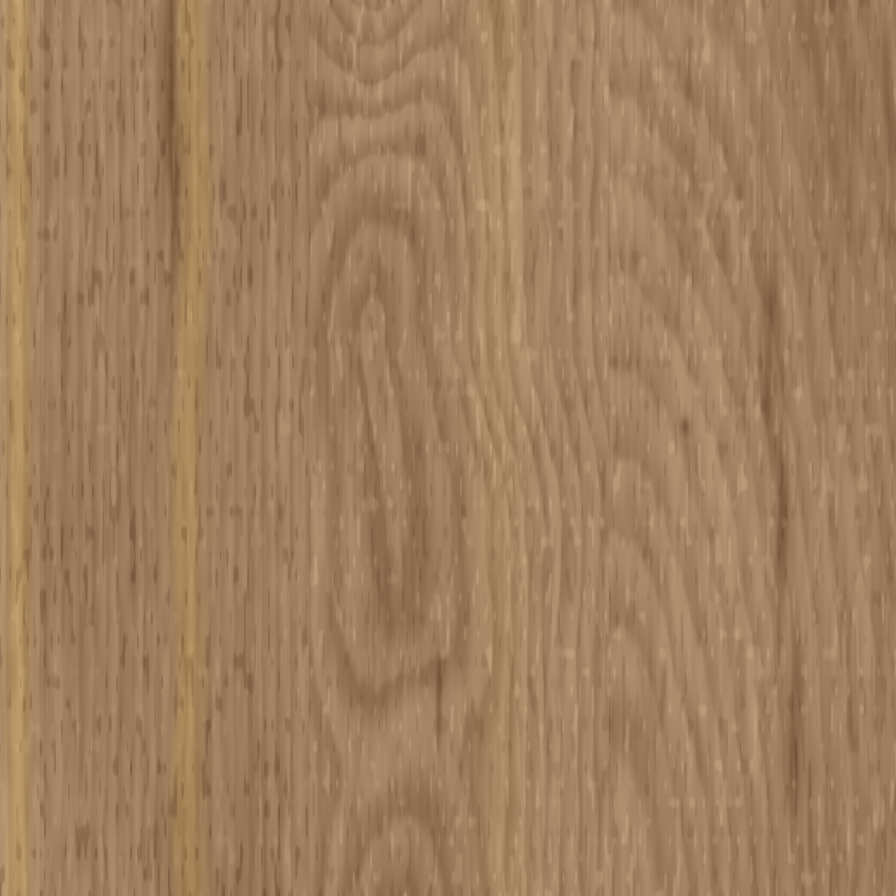
Give the GLSL for this texture, as a Shadertoy shader.

```glsl
// Three joined boards of brown wood: straight grain, a knotted cathedral, a half cathedral.
// Each board has a growth field whose level lines become rings; stretched noise
// adds fibres and pores, and soft ellipses add dark mineral streaks.
#define DARK vec3(0.43, 0.30, 0.20)
#define LIGHT vec3(0.69, 0.57, 0.44)
#define GOLD_SHIFT vec3(0.035, 0.025, -0.035)
#define SEAM_A 0.345
#define SEAM_B 0.68
#define RING_FREQ 42.0
#define RING_DEPTH 0.34
#define FIBRE_DEPTH 0.34
#define PORE_DEPTH 0.24
#define BASE_TONE 0.74

float hash(vec2 p) {
    vec3 q = fract(p.xyx * 0.1031);
    q += dot(q, q.yzx + 33.33);
    return fract((q.x + q.y) * q.z);
}

float noise(vec2 p) {
    vec2 i = floor(p), f = fract(p);
    f = f * f * (3.0 - 2.0 * f);
    float low = mix(hash(i), hash(i + vec2(1, 0)), f.x);
    float high = mix(hash(i + vec2(0, 1)), hash(i + vec2(1, 1)), f.x);
    return mix(low, high, f.y);
}

float bell(float x, float width) {
    return exp(-x * x / (width * width));
}

float smoothMin(float a, float b, float k) {
    float h = max(k - abs(a - b), 0.0) / k;
    return min(a, b) - 0.25 * h * h * k;
}

// Rings around a knot with a long heart below it, and a second arch at the foot
float knotField(vec2 p) {
    float below = smoothstep(0.64, 0.42, p.y);
    float dx = p.x - 0.42 - 0.028 * below;
    float side = bell(dx, 0.13);
    float rise = 0.45 * max(p.y - 0.625, 0.0);
    float fall = 0.05 * max(0.625 - p.y, 0.0) + 0.5 * max(0.3 - p.y, 0.0);
    float knot = length(vec2(dx / (1.0 + 0.35 * below * side), (rise + fall) * side));
    float foot = length(vec2(dx, 0.45 * (p.y + 0.02) * side));
    return smoothMin(knot, foot, 0.03);
}

// Irregular rings: slow fade from dark to light, then a crisp dark edge
float rings(float field, float freq) {
    float r = field * freq + 2.2 * noise(vec2(field * 11.0, 3.5));
    float s = fract(r);
    float profile = smoothstep(0.0, 0.65, s) * (1.0 - smoothstep(0.8, 1.0, s));
    float strength = 0.35 + 0.65 * hash(vec2(floor(r), 7.0));
    float band = noise(vec2(field * freq * 0.45, 19.0)) - 0.5;
    return (profile - 0.5) * strength + 0.55 * band;
}

// Dark mineral streaks: centre, then half width and half height
float streaks(vec2 p) {
    vec4 marks[7] = vec4[7](
        vec4(0.190, 0.85, 0.009, 0.19), vec4(0.860, 0.60, 0.009, 0.10),
        vec4(0.876, 0.42, 0.007, 0.10), vec4(0.893, 0.17, 0.006, 0.09),
        vec4(0.490, 0.20, 0.003, 0.06), vec4(0.990, 0.87, 0.005, 0.09),
        vec4(0.760, 0.53, 0.006, 0.009));
    float sum = 0.0;
    for (int i = 0; i < 7; i++) {
        vec2 d = (p - marks[i].xy) / marks[i].zw;
        sum += exp(-dot(d, d));
    }
    return sum * (0.45 + 0.75 * noise(p * vec2(240.0, 16.0)));
}

void mainImage(out vec4 fragColor, in vec2 fragCoord) {
    vec2 uv = fragCoord / iResolution.xy;

    // Gentle bends of the grain, plus a ragged offset along the fibres
    vec2 p = uv;
    p.x += 0.016 * (noise(uv * vec2(9.0, 4.0)) - 0.5);
    p.x += 0.006 * (noise(uv * vec2(24.0, 11.0) + 5.0) - 0.5);
    p.y += 0.05 * (noise(uv * vec2(17.0, 5.0) + 9.0) - 0.5);
    float ragged = 0.005 * (noise(uv * vec2(150.0, 22.0)) - 0.5);

    // Growth field, ring spacing and tone of the board under this pixel
    float field, freq = RING_FREQ, depth = RING_DEPTH, tone = BASE_TONE;
    float straight = 1.0 - step(SEAM_A, uv.x);
    if (uv.x < SEAM_A) {
        field = uv.x + 0.25 * (p.x - uv.x) + 0.4 * ragged;
        freq *= 1.5;
        depth *= 0.65;
        tone -= 0.05 * step(0.045, uv.x);
    } else if (uv.x < SEAM_B) {
        field = knotField(p) + ragged;
        tone -= 0.17 * bell(field, 0.045);
    } else {
        field = length(vec2(p.x - 0.68, 0.236 * (p.y + 0.1))) + ragged;
        freq *= 0.9;
        depth *= 0.8;
        tone += 0.03 - 0.12 * smoothstep(0.84, 0.93, uv.x);
    }
    tone += depth * rings(field, freq);

    // Fibres, broad cloudiness and short pores, all drawn out along the board
    float fibre = 0.6 * noise(uv * vec2(230.0, 20.0)) + 0.4 * noise(uv * vec2(95.0, 5.0) + 31.0);
    tone += FIBRE_DEPTH * (fibre - 0.5);
    tone += 0.16 * (noise(uv * vec2(14.0, 2.5) + 40.0) - 0.5);
    float darkPore = smoothstep(0.66, 0.92, noise(uv * vec2(260.0, 42.0) + 70.0));
    float lightPore = smoothstep(0.70, 0.95, noise(uv * vec2(210.0, 48.0) + 90.0));
    tone += PORE_DEPTH * (lightPore * (1.0 - 0.5 * straight) - darkPore * (0.7 + 0.5 * straight));

    // Pale golden bands, dark streaks and the faint board seams
    float gold = bell(p.x - 0.215, 0.018) + bell(uv.x - 0.02, 0.016) + 0.4 * bell(p.x - 0.56, 0.035);
    tone += 0.13 * gold - 0.62 * streaks(p);
    tone -= 0.10 * (bell(uv.x - SEAM_A, 0.0015) + bell(uv.x - SEAM_B, 0.0015) + bell(uv.x - 0.045, 0.0015));

    vec3 color = mix(DARK, LIGHT, clamp(tone, -0.3, 1.15)) + GOLD_SHIFT * gold;
    fragColor = vec4(color, 1.0);
}
```
